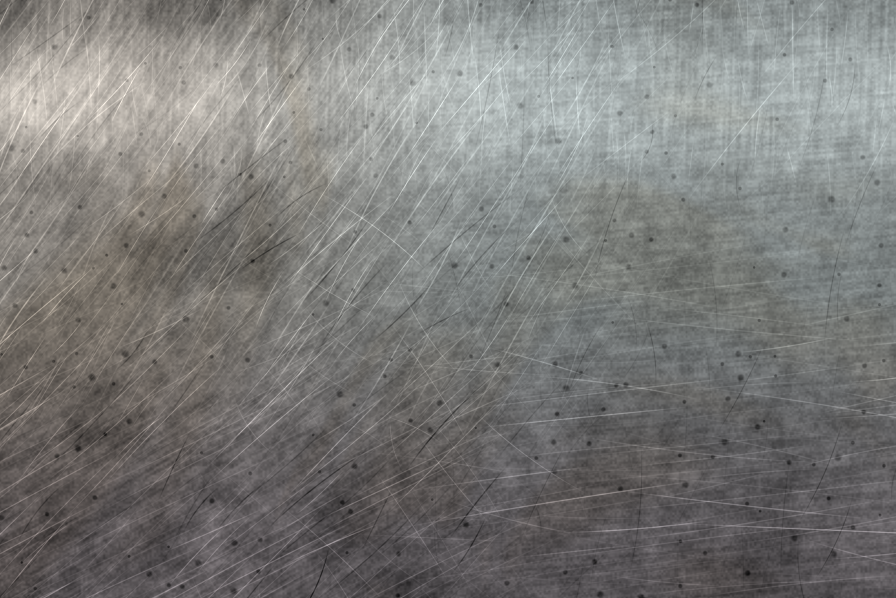
A WebGL 2 fragment shader for this texture:

```glsl
#version 300 es
precision highp float;
// Worn sheet metal: a soft lit band over mottled grey, warm left, cool right.
// Layered sines and noise make stains and brushing, cellular noise makes pits,
// and jittered cell grids scatter thin bent scratches in regional directions.
uniform vec2 u_resolution;
out vec4 fragColor;

vec2 hash2(vec2 p) {
  vec3 q = fract(p.xyx * vec3(0.1031, 0.1030, 0.0973));
  q += dot(q, q.yzx + 33.33);
  return fract((q.xx + q.yz) * q.zy);
}

vec2 rotate(vec2 p, float degrees) {
  float a = radians(degrees);
  return vec2(cos(a) * p.x + sin(a) * p.y, cos(a) * p.y - sin(a) * p.x);
}

float valueNoise(vec2 p) {
  vec2 i = floor(p), f = fract(p);
  f = f * f * (3.0 - 2.0 * f);
  float low = mix(hash2(i).x, hash2(i + vec2(1, 0)).x, f.x);
  float high = mix(hash2(i + vec2(0, 1)).x, hash2(i + vec2(1, 1)).x, f.x);
  return mix(low, high, f.y);
}

// Signed cloudy field from rotated, self-warped sines
float sineClouds(vec2 p) {
  float sum = 0.0, amp = 0.5;
  for (int i = 0; i < 5; i++) {
    p = rotate(p, 37.0) * 1.7 + 0.7 * sin(p.yx * 1.3 + float(i));
    sum += amp * sin(p.x) * sin(p.y);
    amp *= 0.72;
  }
  return sum;
}

// Fine noise stretched along one direction, from -0.5 to 0.5
float brushing(vec2 p, float degrees) {
  vec2 q = rotate(p, degrees) + 7.0;
  return 0.6 * valueNoise(q * vec2(11.0, 230.0))
       + 0.4 * valueNoise(q * vec2(26.0, 130.0) + 31.0) - 0.5;
}

// Sparse dark specks, one candidate per cell
float pits(vec2 p, float scale, float share) {
  vec2 q = p * scale, id = floor(q);
  float mark = 0.0;
  for (int k = 0; k < 9; k++) {
    vec2 cell = id + vec2(k % 3 - 1, k / 3 - 1);
    vec2 rnd = hash2(cell + 91.0);
    float d = length(q - cell - hash2(cell + 17.0));
    float size = 0.05 + 0.09 * rnd.y;
    mark = max(mark, step(rnd.x, share) * (1.0 - smoothstep(0.4 * size, 1.4 * size, d)));
  }
  return mark;
}

// Thin bent strokes; cell.x sets their length and cell.y their spacing
float scratches(vec2 p, float degrees, vec2 cell, float width, float seed) {
  vec2 q = rotate(p, degrees) + 5.0, id = floor(q / cell);
  float soft = max(width, 1.0 / u_resolution.y), sum = 0.0;
  for (int k = 0; k < 9; k++) {
    vec2 c = id + vec2(k % 3 - 1, k / 3 - 1);
    vec2 a = hash2(c + seed), b = hash2(c + seed + 53.7), e = hash2(c + seed + 118.3);
    vec2 v = q - (c + a) * cell;
    float reach = cell.x * mix(0.3, 0.95, b.x);
    float t = v.x / reach;
    float path = cell.y * ((b.y - 0.5) * 1.3 * t + (e.y - 0.5) * 0.6 * t * t);
    float line = 1.0 - smoothstep(0.0, soft, abs(v.y - path));
    sum += line * (1.0 - smoothstep(0.3, 1.0, abs(t))) * (0.12 + 0.88 * e.x * e.x * e.x);
  }
  return sum * width / soft;
}

void main() {
  vec2 p = gl_FragCoord.xy / u_resolution.y;
  float x = p.x * 1.5 * u_resolution.y / u_resolution.x, y = p.y;
  float clouds = sineClouds(p * 2.6 + 1.4);

  // Regions with their own scratch direction
  float right = smoothstep(0.45, 1.0, x + 0.12 * clouds);
  float left = 1.0 - right;
  float low = 1.0 - smoothstep(0.3, 0.68, y);
  float top = smoothstep(0.58, 0.82, y);
  float steepZone = smoothstep(0.2, 0.5, y) * (1.0 - smoothstep(0.75, 1.25, x));
  float middle = exp(-pow((x - 0.7) / 0.3, 2.0)) * (1.0 - top);

  // Broad light
  float tone = 0.325 + 0.19 * smoothstep(-0.05, 0.75, y) + 0.03 * right * y;
  tone += 0.135 * exp(-pow((y - 0.83) / 0.13, 2.0));
  tone += 0.13 * exp(-pow(x / 0.2, 2.0) - pow((y - 0.84) / 0.08, 2.0));
  tone -= 0.06 * left * smoothstep(0.88, 1.0, y);

  // Stains, mottling and brushed grain
  tone += 0.055 * clouds;
  tone -= 0.09 * smoothstep(0.62, 0.88, valueNoise(p * 7.0 + 3.0)) * (0.4 + 0.6 * left);
  tone += 0.07 * (valueNoise(p * 34.0) - 0.5) + 0.06 * (valueNoise(p * 85.0) - 0.5);
  tone += 0.08 * (valueNoise(p * 270.0) - 0.5);
  tone += 0.13 * brushing(p, 88.0) * top + 0.10 * brushing(p, 5.0) * right;
  tone += 0.14 * mix(brushing(p, 30.0), brushing(p, 57.0), smoothstep(0.2, 0.6, y)) * left;

  // Light scratches
  float marks = 0.0;
  marks += steepZone * scratches(p, 60.0, vec2(0.24, 0.030), 0.0023, 3.0);
  marks += steepZone * scratches(p, 54.0, vec2(0.15, 0.018), 0.0017, 211.0);
  marks += left * (1.0 - top) * scratches(p, 43.0, vec2(0.20, 0.022), 0.0018, 37.0);
  marks += left * low * scratches(p, 27.0, vec2(0.25, 0.016), 0.0020, 71.0);
  marks += right * low * scratches(p, 8.0, vec2(0.32, 0.020), 0.0021, 107.0);
  marks += right * low * scratches(p, -6.0, vec2(0.36, 0.034), 0.0021, 149.0);
  marks += 0.8 * middle * scratches(p, -48.0, vec2(0.17, 0.050), 0.0018, 173.0);
  marks += 0.5 * top * scratches(p, 92.0, vec2(0.10, 0.020), 0.0020, 239.0);
  marks += 0.7 * top * scratches(p, 52.0, vec2(0.22, 0.055), 0.0020, 263.0);
  tone += 0.23 * min(marks, 1.3);

  // Dark scratches and pits
  tone -= 0.13 * (left + middle) * scratches(p, 47.0, vec2(0.16, 0.035), 0.0022, 307.0);
  tone -= 0.10 * right * scratches(p, 80.0, vec2(0.14, 0.050), 0.0020, 331.0);
  tone -= 0.16 * pits(p, 24.0, 0.28);

  // Tint: warm left, cool right, violet toward the bottom
  vec3 tint = mix(vec3(1.035, 1.0, 0.955), vec3(0.965, 1.015, 1.015), smoothstep(0.2, 0.95, x));
  tint = mix(tint, vec3(1.03, 0.975, 1.01), 0.85 * (1.0 - smoothstep(0.05, 0.55, y)));
  tint += vec3(0.025, 0.0, -0.035) * smoothstep(0.1, 0.6, -clouds);
  fragColor = vec4(clamp(tone * tint, 0.0, 1.0), 1.0);
}
```
